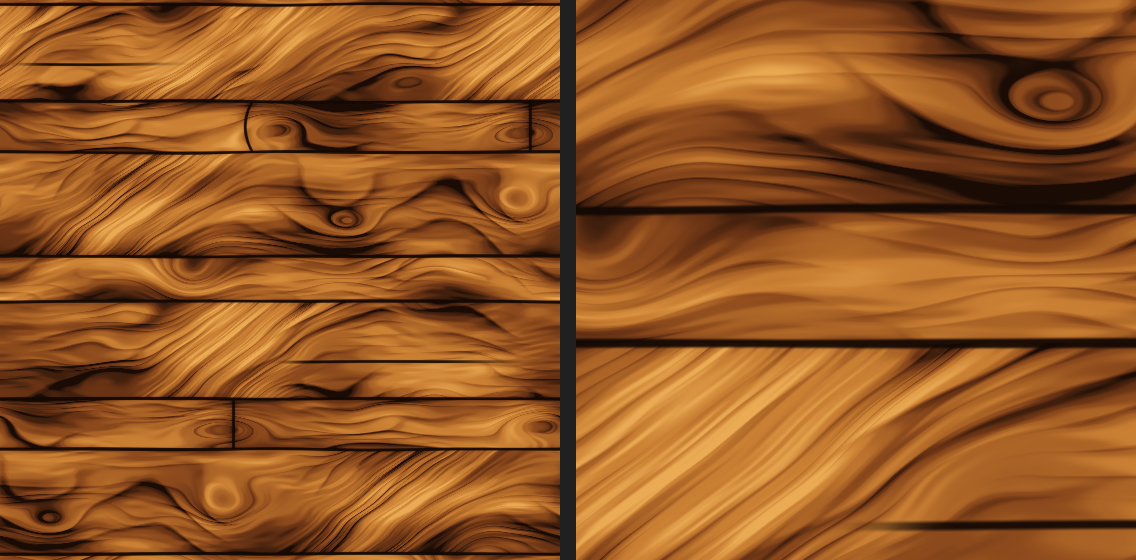
Left, the full canvas; right, a detail of the centre.
Reproduce this texture procedurally as a three.js fragment shader.

```glsl
// Warm wooden planks: a group of four boards stacks downwards, each group sliding sideways.
// Grain is noise along a bent coordinate: swaths tilt it into diagonals, bumps close it
// into knots. Dark strokes, seams and joints are laid on top.
varying vec2 vUv;

const float GRAIN_PERIOD = 0.4; // grain repeats across itself, so a swath can lift it one period

float hash(vec2 p) {
  return fract(sin(dot(p, vec2(127.1, 311.7))) * 43758.5);
}

// Value noise that wraps at the given period.
float noise(vec2 p, vec2 period) {
  vec2 i = floor(p);
  vec2 f = fract(p);
  f = f * f * (3.0 - 2.0 * f);
  vec2 a = mod(i, period);
  vec2 b = mod(i + 1.0, period);
  return mix(mix(hash(a), hash(vec2(b.x, a.y)), f.x),
             mix(hash(vec2(a.x, b.y)), hash(b), f.x), f.y);
}

float grain(float x, float v, float along, float across) {
  return noise(vec2(x * along, v * across), vec2(along, across * GRAIN_PERIOD)) - 0.5;
}

float wrapCentre(float x) {
  return fract(x + 0.5) - 0.5;
}

float knot(vec2 q, vec2 centre, vec2 size) {
  vec2 d = vec2(wrapCentre(q.x - centre.x), q.y - centre.y) / size;
  return exp(-dot(d, d));
}

// Distance along a leaning swath of diagonal grain.
float swathAxis(vec2 q, vec2 centre) {
  return wrapCentre(q.x - centre.x + 0.6 * (q.y - centre.y));
}

// Dark pen strokes with one sharp and one fading side.
float strokes(float x, float v, float count) {
  float s = fract(v * count + 3.6 * grain(x, v, 5.0, count * 0.5));
  return max(exp(-5.0 * s), smoothstep(0.86, 1.0, s));
}

vec3 woodColour(float t) {
  vec3 c = mix(vec3(0.10, 0.045, 0.02), vec3(0.25, 0.12, 0.05), smoothstep(0.0, 0.12, t));
  c = mix(c, vec3(0.41, 0.20, 0.08), smoothstep(0.12, 0.27, t));
  c = mix(c, vec3(0.55, 0.29, 0.11), smoothstep(0.27, 0.42, t));
  c = mix(c, vec3(0.67, 0.39, 0.15), smoothstep(0.42, 0.56, t));
  c = mix(c, vec3(0.79, 0.50, 0.20), smoothstep(0.56, 0.72, t));
  return mix(c, vec3(0.92, 0.67, 0.33), smoothstep(0.72, 0.95, t));
}

void main() {
  // Board layout, measured downwards from the top of each group
  float down = 1.0 - vUv.y - 0.181;
  down += 0.004 * (noise(vec2(vUv.x * 6.0, down * 8.0 + 20.0), vec2(6.0, 64.0)) - 0.5);
  float group = floor(down / 0.531);
  vec2 q = vec2(fract(vUv.x + 0.53 * group), down - group * 0.531);
  float board = step(0.091, q.y) + step(0.277, q.y) + step(0.358, q.y);
  float edge = min(min(q.y, 0.531 - q.y), min(abs(q.y - 0.091),
               min(abs(q.y - 0.277), abs(q.y - 0.358))));
  float narrow = 1.0 - step(0.5, board);
  float wide = step(0.5, board) - step(1.5, board);
  float slim = step(1.5, board) - step(2.5, board);
  float last = step(2.5, board);

  // Grain coordinate: gentle waves, then swaths and knots
  vec2 seed = vec2(0.0, 20.0 + group * 0.4 + board * 7.0);
  float v = q.y + 0.13 * board;
  v += 0.055 * (noise(q * vec2(5.0, 10.0) + seed, vec2(5.0, 97.0)) - 0.5);
  v += 0.018 * (noise(q * vec2(13.0, 30.0) + seed, vec2(13.0, 97.0)) - 0.5);
  float axisA = swathAxis(q, vec2(0.25, 0.19));
  float axisB = swathAxis(q, vec2(0.42, 0.45));
  float axisC = swathAxis(q, vec2(0.92, 0.43));
  float early = last * (1.0 - step(-0.5, group));
  v += GRAIN_PERIOD * (wide * smoothstep(-0.2, 0.2, axisA)
     + last * smoothstep(-0.18, 0.18, axisB) + early * smoothstep(-0.2, 0.2, axisC));
  float eyes = narrow * (knot(q, vec2(0.50, 0.044), vec2(0.06, 0.028))
             + knot(q, vec2(0.93, 0.052), vec2(0.07, 0.026)));
  float burls = wide * (knot(q, vec2(0.93, 0.19), vec2(0.06, 0.042))
              + 0.6 * knot(q, vec2(0.62, 0.22), vec2(0.05, 0.025)));
  float scar = last * knot(q, vec2(0.20, 0.495), vec2(0.055, 0.022));
  float fold = slim * knot(q, vec2(0.34, 0.31), vec2(0.055, 0.05));
  v += 0.075 * eyes - 0.09 * burls + 0.05 * scar - 0.06 * fold;

  // Tone: broad bands, streaks, fine fibres and stains
  float tone = 0.67 + 0.42 * grain(q.x, v, 5.0, 25.0) + 0.26 * grain(q.x, v, 9.0, 60.0)
             + 0.20 * grain(q.x, v, 22.0, 160.0);
  float stain = noise(q * vec2(5.0, 14.0) + seed + vec2(0.0, 31.0), vec2(5.0, 97.0));
  tone -= 0.30 * smoothstep(0.5, 0.95, stain);
  float bright = wide * exp(-40.0 * axisA * axisA) + last * exp(-50.0 * axisB * axisB)
               + early * exp(-40.0 * axisC * axisC);
  tone += 0.12 * bright - 0.10 * eyes - 0.28 * scar + 0.05 * burls;

  // Strokes come and go along the grain
  float heavy = smoothstep(-0.25, 0.35, grain(q.x, v + 0.17, 7.0, 15.0));
  float light = smoothstep(-0.3, 0.35, grain(q.x, v + 0.07, 9.0, 30.0));
  tone -= 0.42 * heavy * strokes(q.x, v, 20.0) + 0.26 * light * strokes(q.x, v + 0.03, 45.0);

  // Seams, the part-length crack and the end joints
  float lineWear = 0.0016 + 0.0016 * noise(vec2(q.x * 9.0, board + group + 5.0), vec2(9.0, 50.0));
  float seam = 1.0 - smoothstep(lineWear * 0.6, lineWear * 0.6 + 0.0025, edge);
  float crackSpan = smoothstep(0.48, 0.56, q.x) * (1.0 - smoothstep(0.78, 0.98, q.x + 0.15 * early));
  float crack = last * crackSpan * (1.0 - smoothstep(0.001, 0.004, abs(q.y - 0.465)));
  float bow = 6.0 * (q.y - 0.045) * (q.y - 0.045);
  float middle = 1.0 - step(0.5, abs(group));
  float joint = min(abs(wrapCentre(q.x - 0.947)),
                    abs(q.x - 0.438 - bow) + 1.0 - middle);
  float jointLine = narrow * (1.0 - smoothstep(0.001, 0.004, joint));
  tone -= 0.22 * exp(-edge * 130.0) + 0.22 * narrow * exp(-joint * 90.0);
  vec3 colour = woodColour(clamp(tone, 0.0, 1.0));
  colour = mix(colour, vec3(0.07, 0.03, 0.015), 0.93 * max(max(seam, crack), jointLine));
  gl_FragColor = vec4(colour, 1.0);
}
```
